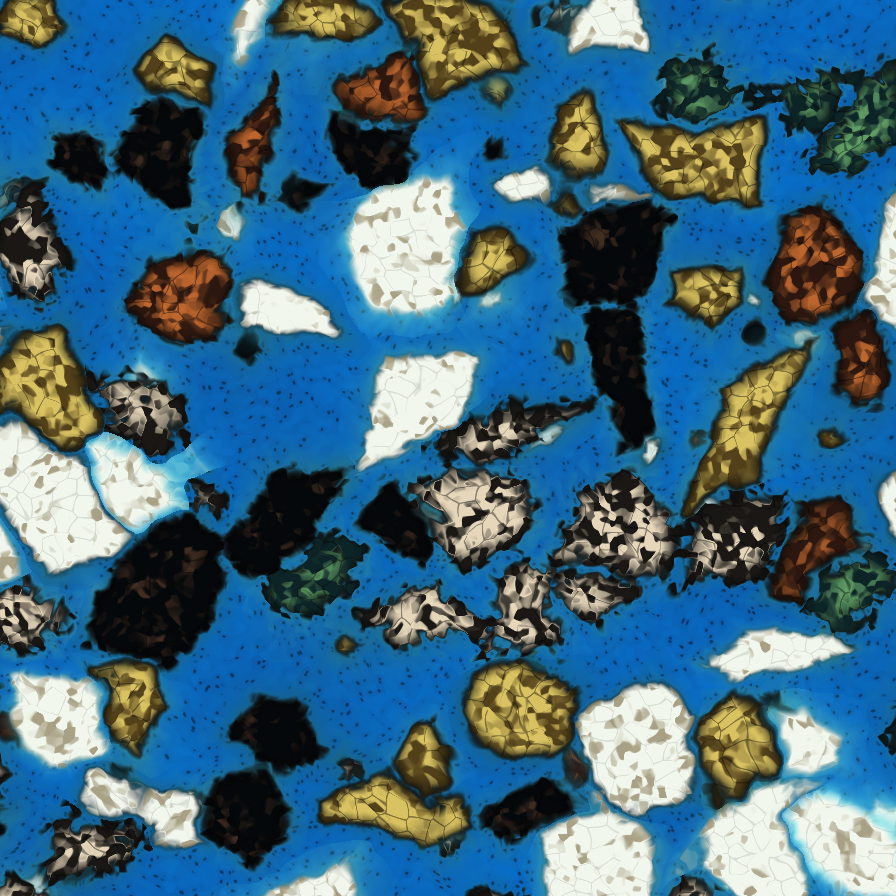
Write a Shadertoy shader that draws this texture.

```glsl
const float TAU = 6.2831853;
const float GRAIN_CELLS = 8.0;
const float DEBRIS_CELLS = 17.0;
const vec2 GRAIN_SIZE = vec2(0.036, 0.080);
const vec2 DEBRIS_SIZE = vec2(0.009, 0.020);
const float MAX_REACH = 0.185;
const float GAP = 0.004;
const float EDGE = 0.0018;
const float RIM_WIDTH = 0.0055;
const float HALO_WIDTH = 0.011;

const vec3 RESIN = vec3(0.03, 0.42, 0.77);
const vec3 RESIN_DEEP = vec3(0.05, 0.33, 0.62);
const vec3 MURK = vec3(0.10, 0.37, 0.45);
const vec3 GLOW = vec3(0.38, 0.86, 0.90);
const vec3 RIM = vec3(0.06, 0.09, 0.10);

// Mineral kinds: quartz, opaque, rust, ochre, lithic, green
const float KIND_LIMIT[5] = float[5](0.27, 0.39, 0.57, 0.72, 0.93);
const vec3 SHADE[6] = vec3[6](
    vec3(0.66, 0.63, 0.52), vec3(0.02, 0.03, 0.04), vec3(0.17, 0.09, 0.06),
    vec3(0.32, 0.25, 0.10), vec3(0.10, 0.09, 0.08), vec3(0.05, 0.14, 0.15));
const vec3 LIGHT[6] = vec3[6](
    vec3(0.95, 0.97, 0.93), vec3(0.26, 0.18, 0.13), vec3(0.74, 0.40, 0.18),
    vec3(0.85, 0.76, 0.38), vec3(0.90, 0.84, 0.73), vec3(0.38, 0.62, 0.40));
const float TONE_LOW[6] = float[6](0.15, 0.50, 0.30, 0.25, 0.36, 0.34);
const float TONE_HIGH[6] = float[6](0.40, 0.95, 0.76, 0.66, 0.62, 0.80);
const float ROUGHNESS[6] = float[6](0.004, 0.008, 0.008, 0.005, 0.016, 0.022);

struct Grain { float dist; vec2 local; vec2 seed; };

vec2 hash(vec2 p) {
    vec3 q = fract(p.xyx * vec3(0.1031, 0.1030, 0.0973));
    q += dot(q, q.yzx + 33.33);
    return fract((q.xx + q.yz) * q.zy);
}

float smoothMax(float a, float b, float k) {
    float h = max(k - abs(a - b), 0.0);
    return max(a, b) + h * h / (4.0 * k);
}

// Cellular noise: x = blended cell tone, y = nearest distance, z = border distance
vec3 cellular(vec2 p) {
    vec2 base = floor(p);
    float near = 9.0, next = 9.0, tone = 0.0, total = 0.0;
    for (int y = -1; y <= 1; y++)
    for (int x = -1; x <= 1; x++) {
        vec2 id = base + vec2(x, y);
        float d = length(id + hash(id) - p);
        float weight = exp(-9.0 * d * d);
        tone += weight * hash(id + 71.0).x;
        total += weight;
        next = min(next, max(near, d));
        near = min(near, d);
    }
    return vec3(tone / max(total, 1e-5), near, next - near);
}

// Stretched polygon made of jittered facets with rounded corners
float shard(vec2 p, vec2 seed, float size, float stretch) {
    vec2 style = hash(seed + 3.0);
    float sides = 4.0 + floor(3.0 * style.x);
    float rounding = size * mix(0.04, 0.45, style.y * style.y);
    float d = length(p) - MAX_REACH;
    for (float i = 0.0; i < sides; i++) {
        vec2 h = hash(seed + 17.0 * (i + 1.0));
        float a = TAU * (i + 0.45 * h.x) / sides;
        vec2 normal = vec2(cos(a) / stretch, sin(a) * stretch);
        float facet = (dot(p, normal) - size * mix(0.65, 1.05, h.y)) / length(normal);
        d = smoothMax(d, facet, rounding);
    }
    return d;
}

// Closest shard of a jittered grid, kept apart from its neighbours
Grain scatter(vec2 p, float cells, vec2 sizeRange, float density, float salt) {
    Grain g = Grain(1.0, vec2(0.0), vec2(0.0));
    float second = 1.0;
    vec2 base = floor(p * cells);
    for (int y = -2; y <= 2; y++)
    for (int x = -2; x <= 2; x++) {
        vec2 id = base + vec2(x, y);
        vec2 seed = id + salt;
        vec2 h = hash(seed + 211.0), shape = hash(seed + 307.0);
        if (hash(seed + 401.0).x > density) continue;
        vec2 q = p - (id + 0.5 + 0.75 * (hash(seed) - 0.5)) / cells;
        float angle = 0.6 + 2.7 * (h.x - 0.5);
        float c = cos(angle), s = sin(angle);
        q = vec2(c * q.x + s * q.y, c * q.y - s * q.x);
        float size = mix(sizeRange.x, sizeRange.y, h.y);
        float d = shard(q, seed, size, mix(1.0, 1.75, shape.x * shape.x));
        if (d < g.dist) {
            second = g.dist;
            g = Grain(d, q / size, seed);
        } else second = min(second, d);
    }
    g.dist = max(g.dist, 0.5 * (g.dist - second) + GAP);
    return g;
}

// Halo in the resin, then mottled body, cracks and dark rim
vec3 paint(vec3 color, Grain g, vec3 fine, vec3 coarse) {
    vec2 pick = hash(g.seed + 51.0), vary = hash(g.seed + 87.0);
    int kind = 0;
    for (int i = 0; i < 5; i++) kind += int(pick.x > KIND_LIMIT[i]);
    bool quartz = kind == 0;

    float d = g.dist + ROUGHNESS[kind] * (fine.x + coarse.x - 1.0);
    float glow = quartz ? vary.y : 0.35 * vary.y;
    float halo = exp(-max(d, 0.0) / (HALO_WIDTH * mix(0.5, 1.5, pick.y)));
    color = mix(color, mix(MURK, GLOW, glow), halo * mix(0.5, 1.0, coarse.x));

    float tone = 0.62 * fine.x + 0.38 * coarse.x;
    tone += 0.09 * dot(g.local, vary - 0.5) + 0.16 * (vary.x - 0.5);
    vec3 body = mix(SHADE[kind], LIGHT[kind], smoothstep(TONE_LOW[kind], TONE_HIGH[kind], tone));
    float crack = 1.0 - smoothstep(0.02, 0.10, coarse.z);
    body *= 1.0 - crack * (quartz ? 0.10 : 0.40) * smoothstep(0.4, 0.6, coarse.x);
    if (!quartz) body *= mix(0.5, 1.0, smoothstep(0.0, 0.014, -d));

    float soft = quartz ? mix(EDGE, 0.007, vary.y * vary.y) : EDGE;
    color = mix(color, body, smoothstep(soft, -soft, d));
    float rim = smoothstep(RIM_WIDTH, 0.0, abs(d)) * mix(0.6, 1.0, fine.x);
    return mix(color, RIM, rim * (quartz ? 0.55 * (1.0 - vary.y) : 0.95));
}

void mainImage(out vec4 fragColor, in vec2 fragCoord) {
    vec2 p = fragCoord / iResolution.y;
    vec2 wobble = 0.005 * sin(p.yx * vec2(43.0, 37.0) + 2.0 * sin(p * 19.0))
                + 0.0016 * sin(p.yx * vec2(151.0, 137.0) + 3.0 * sin(p * 61.0));
    vec3 fine = cellular((p + wobble) * 115.0);
    vec3 coarse = cellular((p + wobble) * 48.0 + 20.0);

    // Blue resin with faint mottling and dark pinpricks
    float cloud = 0.5 + 0.25 * (sin(p.x * 17.0 + 3.0 * sin(p.y * 9.0)) + sin(p.y * 21.0 + p.x * 8.0));
    vec3 color = mix(RESIN, RESIN_DEEP, 0.45 * cloud + 0.45 * (fine.x - 0.5));
    float prick = smoothstep(0.30, 0.10, fine.y) * smoothstep(0.60, 0.80, fine.x);
    color *= 1.0 - 0.45 * prick;

    Grain debris = scatter(p + wobble, DEBRIS_CELLS, DEBRIS_SIZE, 0.20, 500.0);
    Grain grain = scatter(p + wobble, GRAIN_CELLS, GRAIN_SIZE, 0.97, 40.0);
    color = paint(color, debris, fine, coarse);
    color = paint(color, grain, fine, coarse);
    fragColor = vec4(clamp(color, 0.0, 1.0), 1.0);
}
```
